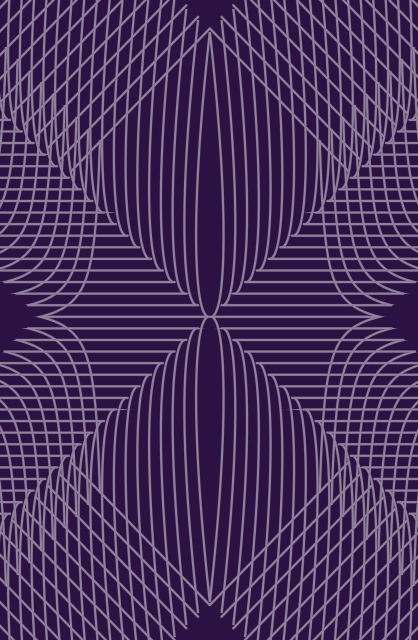
This pattern is drawn by a Shadertoy shader. Its source:

```glsl
// Line-art rosette mirrored about both axes: one outline of petal, spoke,
// flank and slanted edge is copied outward along the diagonal, so the
// overlapping copies weave a mesh. Lengths are fractions of canvas height.

float segmentDistance(vec2 p, vec2 a, vec2 b) {
    vec2 ab = b - a;
    float h = clamp(dot(p - a, ab) / dot(ab, ab), 0.0, 1.0);
    return length(p - a - ab * h);
}

// Slender petal side, rounded at the base and pointed at the top
float petalDistance(vec2 p) {
    float height = 0.4453;
    float t = p.y / height;
    if (t < 0.0 || t > 1.0) return 1.0;
    t = max(t, 0.0001);
    float side = 0.0495 * pow(t, 0.4) * (1.0 - t);
    float slope = 0.0495 / height * (0.4 * pow(t, -0.6) * (1.0 - t) - pow(t, 0.4));
    return abs(p.x - side) / sqrt(1.0 + slope * slope);
}

// Outer flank, sweeping from the spoke tip to a steep upper end
float flankDistance(vec2 p) {
    float height = 0.276;
    float t = p.y / height;
    if (t < 0.0 || t > 1.0) return 1.0;
    float bend = t + 0.09;
    float side = 0.2656 - 0.0938 * 1.09 * t / bend;
    float slope = 0.0938 * 1.09 * 0.09 / (bend * bend * height);
    return abs(p.x - side) / sqrt(1.0 + slope * slope);
}

float outlineDistance(vec2 p) {
    float spoke = segmentDistance(p, vec2(0.0), vec2(0.2656, 0.0));
    float slant = segmentDistance(p, vec2(0.0, 0.4505), vec2(0.2174, 0.2266));
    return min(min(spoke, slant), min(petalDistance(p), flankDistance(p)));
}

void mainImage(out vec4 fragColor, in vec2 fragCoord) {
    // Fold the canvas into one quadrant around the rosette centre
    vec2 p = abs(fragCoord - vec2(0.502, 0.505) * iResolution.xy) / iResolution.y;

    // Nearest line among the shifted outlines
    float d = 1.0;
    for (int i = 0; i < 20; i++) {
        d = min(d, outlineDistance(p - float(i) * vec2(0.01836, 0.0181)));
    }

    // Pale mauve lines on deep violet
    float edge = 0.75 / iResolution.y;
    float line = 1.0 - smoothstep(-edge, edge, d - 0.0018);
    vec3 color = mix(vec3(0.17, 0.07, 0.26), vec3(0.57, 0.51, 0.61), line);
    fragColor = vec4(color, 1.0);
}
```
